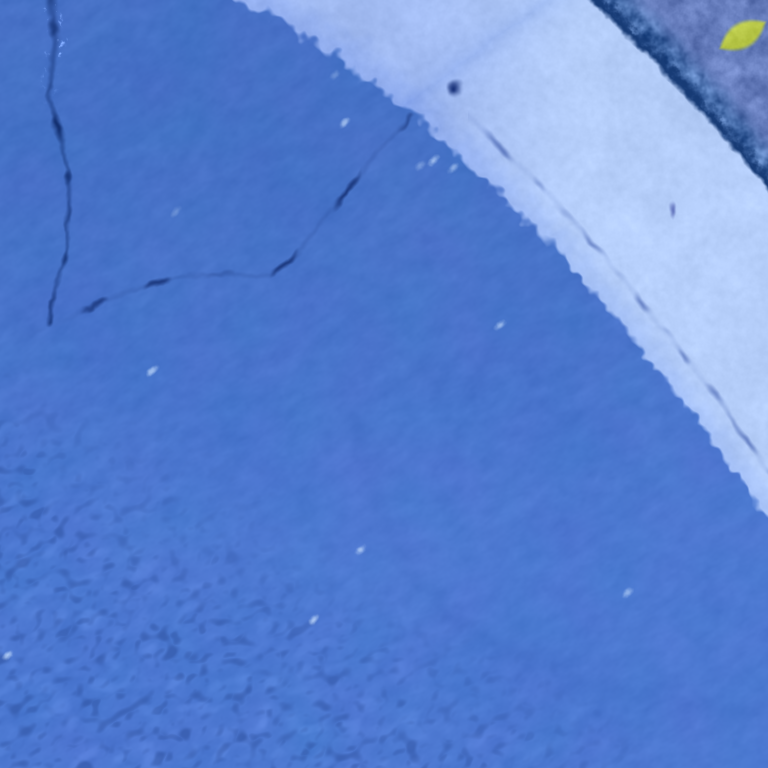
Give the GLSL for this texture, as a Shadertoy shader.

```glsl
// Blue painted pavement with a pale kerb band, a dark gutter and one leaf.
// Curved boundaries split the ground into zones; gradient noise roughens them,
// and line distances, faded along their length, draw the broken cracks.

vec2 hash2(vec2 p) {
    p = vec2(dot(p, vec2(127.1, 311.7)), dot(p, vec2(269.5, 183.3)));
    return 2.0 * fract(sin(p) * 43758.55) - 1.0;
}

float noise(vec2 p) {
    vec2 i = floor(p), f = fract(p), e = vec2(1, 0);
    vec2 u = f * f * f * (f * (f * 6.0 - 15.0) + 10.0);
    float low = mix(dot(hash2(i), f), dot(hash2(i + e), f - e), u.x);
    float high = mix(dot(hash2(i + e.yx), f - e.yx), dot(hash2(i + 1.0), f - 1.0), u.x);
    return mix(low, high, u.y);
}

float fbm(vec2 p) {
    float sum = 0.0, amp = 0.5;
    for (int i = 0; i < 3; i++) {
        sum += amp * noise(p);
        p = mat2(1.6, 1.2, -1.2, 1.6) * p + 7.3;
        amp *= 0.55;
    }
    return sum;
}

float polyline(vec2 p, vec2 pts[8]) {
    float d = 1e3;
    for (int i = 0; i < 7; i++) {
        vec2 a = p - pts[i], b = pts[i + 1] - pts[i];
        d = min(d, length(a - b * clamp(dot(a, b) / dot(b, b), 0.0, 1.0)));
    }
    return d;
}

// Blurred line of the given half width
float stroke(float d, float w) {
    return 1.0 - smoothstep(0.0, w + 0.7 / iResolution.y, d);
}

void mainImage(out vec4 fragColor, in vec2 fragCoord) {
    vec2 p = fragCoord / iResolution.xy;
    float soft = 0.0035 + 0.5 / iResolution.y;
    vec2 tilt = mat2(0.85, -0.53, 0.53, 0.85) * p;
    float broad = fbm(p * 5.0), fine = fbm(p * 80.0 + 4.0);
    float grain = fbm(tilt * vec2(26, 50));
    vec2 wobble = p + 0.012 * vec2(fbm(p * 32.0), fbm(p * 32.0 + 40.0));

    // Blue paint, brighter toward the bottom
    vec3 col = mix(vec3(0.3, 0.472, 0.82), vec3(0.272, 0.442, 0.775), smoothstep(0.2, 0.9, p.y));
    col += broad * vec3(0.04, 0.03, 0.02) + 0.06 * grain + 0.02 * fine;
    col += noise(p * 14.0 + 20.0) * vec3(0.025, -0.012, 0.008);

    // Small soft pits, denser toward the lower left
    float rough = smoothstep(0.1, -0.22, p.y - 0.53 + 0.62 * p.x + 0.15 * broad);
    float pits = smoothstep(0.05, 0.48, noise(tilt * vec2(46, 64)));
    pits = max(pits, 0.8 * smoothstep(0.08, 0.48, noise(tilt * vec2(58, 80) + 17.0)));
    col = mix(col, vec3(0.19, 0.33, 0.64), 0.62 * pits * rough);
    col += 0.035 * rough * smoothstep(0.0, 0.4, noise(tilt * vec2(32, 55) + 31.0));

    // Barely visible curved seam
    vec2 bend = vec2(p.x - 0.36, p.y);
    float seam = (bend.x * bend.y - 0.045) / length(bend);
    col -= 0.016 * exp(-seam * seam * 5000.0) * smoothstep(0.6, 0.4, p.y) * step(0.36, p.x);

    // Left crack in dark beads
    float left = polyline(wobble, vec2[8](vec2(0.065, 1.01), vec2(0.074, 0.948), vec2(0.0625, 0.876),
        vec2(0.081, 0.818), vec2(0.091, 0.753), vec2(0.087, 0.681), vec2(0.069, 0.609), vec2(0.065, 0.58)));
    float bead = smoothstep(-0.05, 0.4, noise(p * vec2(20, 34) + 3.0));
    float top = smoothstep(0.85, 0.97, p.y);
    float width = 0.0045 + 0.003 * (bead + top);
    col = mix(col, vec3(0.06, 0.17, 0.42), stroke(left, width) * (0.38 + 0.55 * bead));
    col += 0.35 * stroke(abs(left - 0.007), 0.006) * smoothstep(0.08, 0.3, fine) * top;

    // Dashed crack that climbs to the kerb
    float branch = polyline(wobble, vec2[8](vec2(0.535, 0.848), vec2(0.49, 0.8), vec2(0.455, 0.755),
        vec2(0.378, 0.66), vec2(0.35, 0.641), vec2(0.24, 0.642), vec2(0.17, 0.622), vec2(0.03, 0.56)));
    float dash = smoothstep(0.0, 0.9, cos(6.2832 * (p.x - 0.205) / 0.0825));
    dash *= (1.0 - 0.85 * stroke(abs(p.x - 0.2875), 0.07)) * (1.0 - 0.5 * smoothstep(0.47, 0.5, p.x));
    dash = (0.13 + 0.75 * dash) * smoothstep(0.03, 0.15, p.x);
    col = mix(col, vec3(0.1, 0.21, 0.48), stroke(branch, 0.005) * dash);

    // Scattered pale chips
    vec2 chips[12] = vec2[12](vec2(0.449, 0.84), vec2(0.547, 0.785), vec2(0.565, 0.791), vec2(0.59, 0.781),
        vec2(0.652, 0.577), vec2(0.198, 0.517), vec2(0.469, 0.284), vec2(0.409, 0.193),
        vec2(0.817, 0.228), vec2(0.229, 0.724), vec2(0.436, 0.902), vec2(0.01, 0.147));
    for (int i = 0; i < 12; i++) {
        vec2 d = p - chips[i];
        float r = length(vec2(d.x + d.y, 1.7 * (d.y - d.x))) + 0.012 * fine;
        float fade = 0.55 + 0.3 * hash2(chips[i] * 50.0).x;
        col = mix(col, vec3(0.74, 0.84, 0.98), fade * stroke(r, 0.014));
    }

    // Kerb band with a flaking lower boundary
    float lower = 1.0 - 0.754 * (p.x - 0.31) - 0.675 * (p.x - 0.31) * (p.x - 0.664);
    float inside = (p.y - lower) / 1.4 - 0.002;
    float flaked = inside + 0.022 * fbm(p * 24.0) + 0.014 * noise(p * 70.0);
    vec3 kerb = mix(vec3(0.64, 0.74, 0.955), vec3(0.71, 0.808, 0.98), smoothstep(0.52, 0.78, p.x));
    kerb += 0.07 * broad + 0.06 * fine + 0.07 * fbm(p * 18.0);
    kerb -= vec3(0.06, 0.05, 0.01) * smoothstep(0.045, 0.0, flaked);

    // Kerb fold, hairline split and two stains
    float fold = abs(wobble.y - 0.863 - 0.75 * (wobble.x - 0.53)) * 0.8;
    kerb -= vec3(0.07, 0.06, 0.03) * exp(-fold * 60.0);
    float split = abs(inside - 0.044 + 0.012 * fbm(p * 22.0 + 8.0));
    float gaps = smoothstep(-0.1, 0.35, noise(p * 24.0 + 8.0)) * smoothstep(0.6, 0.66, p.x);
    kerb = mix(kerb, vec3(0.32, 0.43, 0.72), stroke(split, 0.006) * (0.1 + 0.7 * gaps) * step(0.61, p.x));
    kerb = mix(kerb, vec3(0.1, 0.2, 0.48), stroke(length(wobble - vec2(0.592, 0.885)), 0.013));
    kerb = mix(kerb, vec3(0.4, 0.47, 0.75), stroke(length((wobble - vec2(0.876, 0.727)) * vec2(2, 1)), 0.013));
    col = mix(col, kerb, smoothstep(-soft, soft, flaked));

    // Dark gutter, crumbled rim and grey stone
    float upper = 1.768 - p.x - 0.73 * (p.x - 0.768) * (p.x - 0.911);
    float beyond = (p.y - upper) / 1.45 + 0.012 * fbm(p * 45.0);
    vec3 stone = vec3(0.4, 0.49, 0.74) + 0.25 * fbm(p * 28.0) + 0.16 * fine;
    vec3 rim = vec3(0.27, 0.42, 0.66) + 0.7 * fbm(p * 48.0 + 9.0);
    stone = mix(rim, stone, smoothstep(0.02, 0.055, beyond));
    stone = mix(vec3(0.09, 0.23, 0.46), stone, smoothstep(0.003, 0.02, beyond + 0.025 * fine));
    col = mix(col, stone, smoothstep(-soft, soft, beyond));

    // Yellow leaf with pointed ends
    vec2 leaf = mat2(0.86, -0.5, 0.5, 0.86) * (p - vec2(0.967, 0.954));
    float blade = abs(leaf.y) - 0.016 + 14.0 * leaf.x * leaf.x;
    vec3 leafCol = vec3(0.72, 0.78, 0.28) + 3.0 * leaf.y + 0.12 * fine;
    col = mix(col, leafCol, smoothstep(soft, -soft, blade));

    fragColor = vec4(col, 1.0);
}
```
